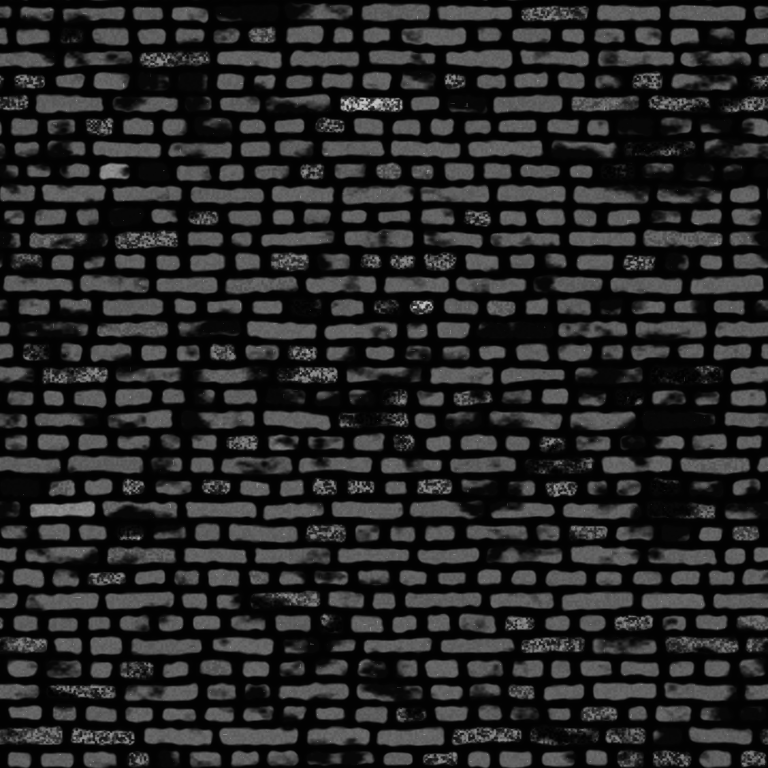
This texture map is drawn by a Shadertoy shader. Its source:

```glsl
const float COURSES = 34.0;
const float PAIRS = 10.0;

float hash(vec2 p) {
    vec3 q = fract(p.xyx * vec3(0.1031, 0.1030, 0.0973));
    q += dot(q, q.yzx + 33.33);
    return fract((q.x + q.y) * q.z);
}

// Value noise that wraps after a whole number of lattice cells
float tileNoise(vec2 uv, vec2 cells, float seed) {
    vec2 p = uv * cells;
    vec2 i = floor(p);
    vec2 f = fract(p);
    f = f * f * (3.0 - 2.0 * f);
    vec2 a = mod(i, cells) + seed;
    vec2 b = mod(i + 1.0, cells) + seed;
    return mix(mix(hash(a), hash(vec2(b.x, a.y)), f.x),
               mix(hash(vec2(a.x, b.y)), hash(b), f.x), f.y);
}

float tileFbm(vec2 uv, vec2 cells, float seed) {
    float sum = 0.0;
    float weight = 0.533;
    for (int octave = 0; octave < 4; octave++) {
        sum += weight * tileNoise(uv, cells, seed);
        cells *= 2.0;
        seed += 17.0;
        weight *= 0.5;
    }
    return sum;
}

float roundedBox(vec2 p, vec2 halfSize, float radius) {
    vec2 q = abs(p) - halfSize + radius;
    return length(max(q, 0.0)) + min(max(q.x, q.y), 0.0) - radius;
}

// Irregular joint position, in pair units
float jointAt(float index, float course) {
    return index + 0.14 * (hash(vec2(mod(index, PAIRS) + 3.0, course + 51.0)) - 0.5);
}

// Signed distance to the nearest brick; also returns its identity
float brickDistance(vec2 uv, out vec2 brickId) {
    float y = (1.0 - uv.y) * COURSES - 0.1;
    y += 0.16 * (tileNoise(uv, vec2(14.0, 34.0), 5.0) - 0.5);
    float course = mod(floor(y), COURSES);
    float isHeader = mod(course, 2.0);

    float x = uv.x * PAIRS + hash(vec2(course, 7.0));
    float cell = floor(x);
    if (x < jointAt(cell, course)) cell -= 1.0;
    else if (x >= jointAt(cell + 1.0, course)) cell += 1.0;
    float left = jointAt(cell, course);
    float right = jointAt(cell + 1.0, course);
    float pairIndex = mod(cell, PAIRS);

    // Headers split each pair; stretchers only now and then
    float side = 0.0;
    if (hash(vec2(pairIndex + 80.0, course)) < mix(0.12, 0.97, isHeader)) {
        float middle = mix(left, right, 0.4 + 0.2 * hash(vec2(pairIndex, course + 120.0)));
        side = step(middle, x);
        if (side > 0.5) left = middle;
        else right = middle;
    }
    brickId = vec2(pairIndex * 2.0 + side, course);

    float shrink = hash(brickId + 200.0);
    vec2 halfSize = vec2(0.5 * (right - left) / PAIRS - mix(0.0048, 0.0058, isHeader),
                         0.0102) - shrink * vec2(0.0014, 0.0011);
    vec2 p = vec2((x - 0.5 * (left + right)) / PAIRS, (fract(y) - 0.5) / COURSES);
    p.y += p.x * 0.06 * (hash(brickId + 240.0) - 0.5);
    float chipping = tileNoise(uv, vec2(90.0), 11.0) - 0.5;
    return roundedBox(p, halfSize, 0.0062) + 0.0036 * chipping;
}

// Grey of a brick face with grain, soot and worn patches
float brickTone(vec2 uv, vec2 brickId) {
    float grain = tileNoise(uv, vec2(360.0), 23.0);
    float tone = 0.375 + 0.03 * (hash(brickId + 300.0) - 0.5) + 0.07 * (grain - 0.5);

    // Pitted bricks
    float pitted = smoothstep(0.78, 0.95, hash(brickId + 340.0));
    float pits = tileFbm(uv, vec2(120.0, 160.0), 31.0);
    tone *= mix(1.0, 0.25 + 1.1 * smoothstep(0.25, 0.75, 0.5 * (pits + grain)), pitted);

    // Soot gathers in patches and in a band below the middle
    float band = exp(-pow((uv.y - 0.43) / 0.11, 2.0));
    float cloud = tileFbm(uv, vec2(6.0, 9.0), 43.0) - 0.5;
    float patches = tileFbm(uv, vec2(24.0, 34.0), 61.0);
    float exposure = pow(hash(brickId + 380.0), 4.0);
    float soot = smoothstep(0.6, 0.84, patches + 0.3 * exposure + 0.4 * cloud + 0.09 * band);
    tone *= 1.0 - 0.93 * soot;

    // Rare pale bricks and bright flecks
    tone *= 1.0 + 0.4 * step(0.994, hash(brickId + 420.0));
    return tone + 0.16 * smoothstep(0.93, 1.0, tileNoise(uv, vec2(230.0), 71.0));
}

void mainImage(out vec4 fragColor, in vec2 fragCoord) {
    vec2 uv = fragCoord / iResolution.xy;
    vec2 brickId;
    float d = brickDistance(uv, brickId);
    float softness = max(0.0021, 0.75 / iResolution.y);
    float face = 1.0 - smoothstep(-softness, softness, d + 0.0006);

    // Near-black mortar with a faint dusty halo
    float mortar = 0.008 + 0.03 * exp(-max(d, 0.0) * 500.0) * tileNoise(uv, vec2(200.0), 83.0);
    float tone = mix(mortar, brickTone(uv, brickId), face);
    fragColor = vec4(vec3(tone), 1.0);
}
```
